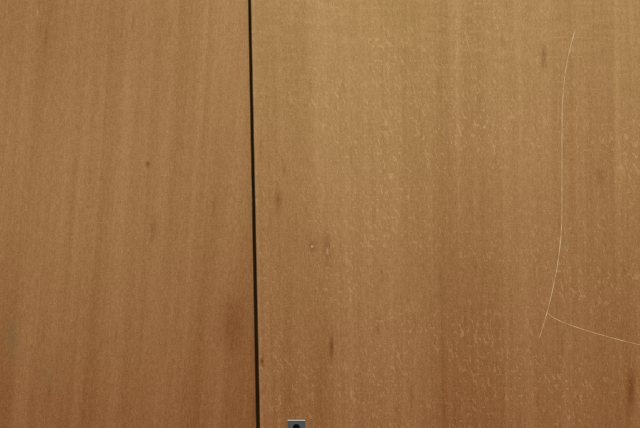
Write a WebGL 1 fragment shader that draws this texture.

```glsl
precision highp float;
// Two varnished wooden panels split by a narrow dark seam, with worn scratches.
// Stretched value noise forms the grain; Gaussian spots form the knots, and
// distances to simple curves form the seam, the scratches and the metal tab.
uniform vec2 u_resolution;

#define LIGHT_WOOD vec3(0.690, 0.545, 0.353)
#define DARK_WOOD vec3(0.526, 0.346, 0.204)
#define SEAM_COLOR vec3(0.130, 0.095, 0.050)
#define SCRATCH_COLOR vec3(0.780, 0.690, 0.560)
#define SEAM_HALF_WIDTH 0.0031
#define GRAIN_STRENGTH 0.080
#define PORE_STRENGTH 0.050
#define SPECK_STRENGTH 0.030
#define FLECK_STRENGTH 0.060
#define KNOT_STRENGTH 0.115

float hash(vec2 p) {
  vec3 q = fract(vec3(p.xyx) * 0.1031);
  q += dot(q, q.yzx + 33.33);
  return fract((q.x + q.y) * q.z);
}

float noise(vec2 p) {
  vec2 i = floor(p), f = fract(p);
  f = f * f * (3.0 - 2.0 * f);
  return mix(mix(hash(i), hash(i + vec2(1.0, 0.0)), f.x),
             mix(hash(i + vec2(0.0, 1.0)), hash(i + 1.0), f.x), f.y);
}

// Soft elliptical spot of radius r
float spot(vec2 p, vec2 center, vec2 r) {
  vec2 d = (p - center) / r;
  return exp(-dot(d, d));
}

// Antialiased coverage of a band of the given half width
float band(float d, float halfWidth, float px) {
  return clamp((halfWidth - abs(d)) / px + 0.5, 0.0, 1.0);
}

float range(float x, float a, float b) {
  return smoothstep(a - 0.006, a + 0.006, x) * (1.0 - smoothstep(b - 0.006, b + 0.006, x));
}

// Scattered dark streaks along the grain, one per chosen cell
float streaks(vec2 p) {
  vec2 g = p * vec2(14.0, 7.0), id = floor(g);
  vec2 c = vec2(0.3) + 0.4 * vec2(hash(id + 3.7), hash(id + 11.3));
  return spot(fract(g), c, vec2(0.05, 0.14)) * step(0.83, hash(id + 27.0));
}

// Irregular bright flecks, leaning slightly
float flecks(vec2 p) {
  vec2 q = vec2(p.x + 0.25 * p.y, p.y);
  return smoothstep(0.68, 0.90, noise(q * vec2(230.0, 120.0) + 61.0));
}

float knots(vec2 p) {
  float k = 0.7 * spot(p, vec2(0.651, 0.528), vec2(0.009, 0.022));
  k += 0.7 * spot(p, vec2(0.765, 0.416), vec2(0.010, 0.030));
  k += 0.8 * spot(p, vec2(0.729, 0.424), vec2(0.008, 0.014));
  k += spot(p, vec2(0.775, 0.190), vec2(0.005, 0.026));
  k += 0.8 * spot(p, vec2(1.270, 0.867), vec2(0.007, 0.028));
  k += 0.5 * spot(p, vec2(0.361, 0.468), vec2(0.009, 0.026));
  k += 0.5 * spot(p, vec2(0.540, 0.250), vec2(0.034, 0.065));
  k += 1.1 * spot(p, vec2(0.345, 0.617), vec2(0.005, 0.006));
  k += 0.9 * spot(p, vec2(1.475, 0.090), vec2(0.008, 0.045));
  k += 1.2 * spot(p, vec2(0.612, 0.156), vec2(0.004, 0.009));
  k += 0.4 * spot(p, vec2(1.402, 0.590), vec2(0.010, 0.020));
  return k + 0.5 * spot(p, vec2(0.664, 0.598), vec2(0.004, 0.016));
}

void main() {
  float px = 1.0 / u_resolution.y;
  vec2 p = gl_FragCoord.xy * px;
  float seamX = mix(0.603, 0.583, p.y);
  float right = smoothstep(-px, px, p.x - seamX);

  // Broad light: yellow above, red-brown below, dimmer at the sides
  float tone = 0.11 + 0.66 * p.y - 0.12 * (1.0 - right);
  tone += 0.26 * spot(p, vec2(0.92, 0.78), vec2(0.38, 0.50));
  tone -= 0.24 * spot(p, vec2(0.0, 1.0), vec2(0.40, 0.22));
  tone += 0.16 * spot(p, vec2(0.20, 0.45), vec2(0.28, 0.40));
  tone -= 0.10 * smoothstep(1.018, 1.030, p.x) * (1.0 - smoothstep(1.06, 1.22, p.x));
  tone += 0.10 * range(p.x, 1.435, 1.490) * smoothstep(0.2, 0.6, p.y);
  vec3 color = mix(DARK_WOOD, LIGHT_WOOD, clamp(tone, 0.0, 1.0));

  // Vertical grain, leaning on the left panel
  vec2 w = vec2(p.x - mix(0.07, -0.015, right) * p.y, p.y);
  float grain = 0.45 * noise(w * vec2(24.0, 0.9)) + 0.3 * noise(w * vec2(75.0, 1.6) + 17.0);
  grain += 0.25 * noise(w * vec2(190.0, 4.0) + 43.0) - 0.5;
  float pores = 0.6 * noise(w * vec2(340.0, 110.0)) + 0.4 * noise(p * vec2(330.0, 300.0) + 7.0) - 0.5;
  float speck = hash(floor(p * 342.0) + 13.0) - 0.5;
  float ripple = noise(p * vec2(22.0, 150.0) + 9.0) - 0.5;
  color += GRAIN_STRENGTH * grain + PORE_STRENGTH * pores + SPECK_STRENGTH * speck;
  color += 0.025 * ripple * right * smoothstep(0.55, 1.0, p.y);
  color += FLECK_STRENGTH * flecks(p) * mix(0.2, 1.0, right) * noise(p * 9.0);
  color -= vec3(0.9, 1.0, 0.8) * KNOT_STRENGTH * (knots(p) + 0.35 * streaks(w));
  float stain = spot(p, vec2(0.026, 0.205), vec2(0.016, 0.045));
  stain += 0.6 * spot(p, vec2(0.12, 0.13), vec2(0.020, 0.025));
  color = mix(color, vec3(0.46, 0.39, 0.25), 0.6 * stain * noise(p * 70.0));

  // Long bent scratch, its branch and a faint cross mark
  float bendX = 1.313 + 0.031 * pow(max(p.y - 0.70, 0.0) / 0.23, 2.4);
  bendX -= 0.053 * pow(max(0.50 - p.y, 0.0) / 0.29, 1.8);
  float branchY = 0.268 - 0.075 * pow(max(p.x - 1.281, 0.0) / 0.219, 0.7);
  float scratch = 0.68 * band(p.x - bendX, 0.0011, px) * range(p.y, 0.21, 0.93);
  scratch += 0.58 * band(p.y - branchY, 0.0011, px) * range(p.x, 1.281, 1.51);
  scratch += 0.18 * band(p.y - 0.912, 0.0010, px) * range(p.x, 1.29, 1.43);
  scratch *= 0.45 + noise(p * 75.0);
  // Small chips
  scratch += 0.9 * spot(p, vec2(0.729, 0.424), vec2(0.003)) + 0.7 * spot(p, vec2(1.132, 0.703), vec2(0.003));
  scratch += 0.5 * spot(p, vec2(0.765, 0.413), vec2(0.003, 0.008)) + 0.4 * spot(p, vec2(0.088, 0.970), vec2(0.002, 0.008));
  color = mix(color, SCRATCH_COLOR, clamp(scratch, 0.0, 1.0));

  // Seam with a shaded left lip, and a chipped stretch at mid height
  float seamD = p.x - seamX;
  color -= 0.055 * exp(-abs(seamD) / 0.012) * (1.0 - right);
  color += 0.03 * spot(vec2(seamD, 0.0), vec2(0.009, 0.0), vec2(0.004, 1.0));
  color = mix(color, SEAM_COLOR, band(seamD, SEAM_HALF_WIDTH + 0.0012 * (1.0 - p.y), 1.5 * px));
  float chipped = band(seamD + 0.0045, 0.0015, px) * range(p.y, 0.51, 0.58);
  color = mix(color, vec3(0.58, 0.52, 0.42), 0.6 * chipped * noise(p * 160.0));

  // Metal tab with a bright rim and a dark hole
  vec2 tab = p - vec2(0.6925, 0.006);
  float inTab = band(tab.x, 0.0205, px) * band(tab.y, 0.0135, px);
  vec3 metal = mix(vec3(0.30, 0.31, 0.31), vec3(0.70, 0.69, 0.65), smoothstep(0.009, 0.012, tab.y));
  metal = mix(metal, vec3(0.06), band(length(tab + vec2(0.0, 0.005)), 0.008, px));
  gl_FragColor = vec4(mix(color, metal, inTab), 1.0);
}
```
